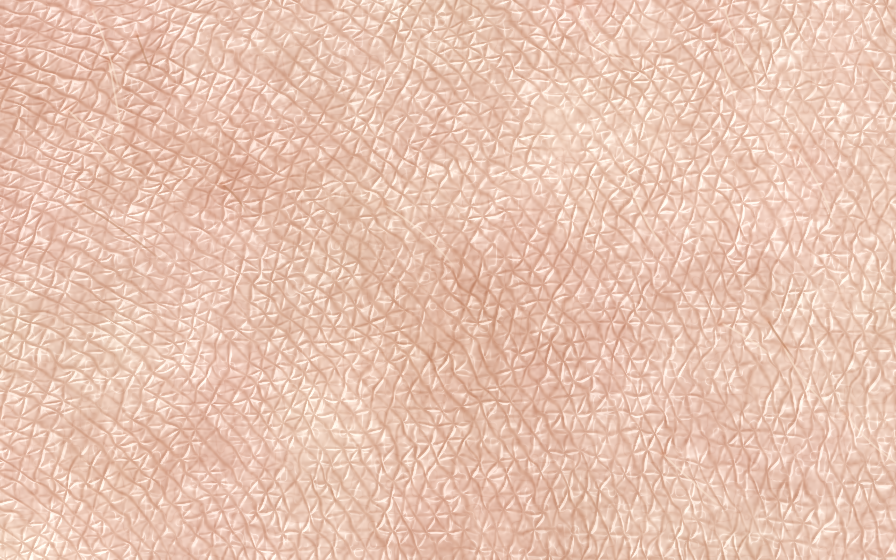
This texture is drawn by a Shadertoy shader. Its source:

```glsl
// Close-up of pale human skin: a net of fine furrows, moist glints, soft blotches and a few hairs.

float hash(vec2 p) {
    vec3 q = fract(vec3(p.xyx) * 0.1031);
    q += dot(q, q.yzx + 33.33);
    return fract((q.x + q.y) * q.z);
}

float noise(vec2 p) {
    vec2 i = floor(p), f = fract(p);
    f = f * f * (3.0 - 2.0 * f);
    return mix(mix(hash(i), hash(i + vec2(1, 0)), f.x),
               mix(hash(i + vec2(0, 1)), hash(i + vec2(1, 1)), f.x), f.y);
}

float fbm(vec2 p) {
    float sum = 0.0, amp = 0.5;
    for (int i = 0; i < 4; i++) {
        sum += amp * noise(p);
        p = mat2(1.6, 1.2, -1.2, 1.6) * p + 7.3;
        amp *= 0.5;
    }
    return sum / 0.9375;
}

vec2 wobble(vec2 p) {
    return vec2(noise(p), noise(p + 41.7)) - 0.5;
}

// Soft groove along every whole number of the phase
float groove(float phase, float width) {
    float d = abs(fract(phase + 0.5) - 0.5) / width;
    return exp(-d * d);
}

// Three furrow families that cross in shared, star-like nodes
float furrows(vec2 p) {
    vec2 q = p + 0.04 * wobble(p * 3.0) + 0.016 * wobble(p * 13.0) + 0.012 * wobble(p * 39.0);
    float arcs = length(q + vec2(0.5, 0.6)) * 37.0;
    float uprights = dot(q, vec2(32.0, -13.0));
    float a = groove(arcs, 0.13) * (0.55 + 0.7 * noise(p * 17.0));
    float b = groove(uprights, 0.12) * (0.3 + 0.8 * noise(p * 19.0 + 9.0));
    float c = groove(arcs - uprights, 0.11) * (0.1 + 0.8 * noise(p * 21.0 + 23.0));
    return max(a, max(b, c));
}

// Thin crooked creases from the mid level of a noise
float creases(vec2 p) {
    return pow(1.0 - abs(2.0 * noise(p) - 1.0), 5.0);
}

// Soft round area of light or shade
float blob(vec2 p, vec2 centre, vec2 size) {
    vec2 d = (p - centre) / size;
    return exp(-dot(d, d));
}

void mainImage(out vec4 fragColor, in vec2 fragCoord) {
    vec2 p = fragCoord / iResolution.y;
    float pixel = 1.0 / iResolution.y;

    // Broad light, shade and blush
    vec2 soft = p + 0.15 * wobble(p * 2.5);
    float light = blob(soft, vec2(1.12, 0.78), vec2(0.3, 0.25))
                + 1.1 * blob(soft, vec2(0.0, 0.08), vec2(0.3, 0.2))
                + 0.6 * blob(soft, vec2(0.6, 0.33), vec2(0.25, 0.12))
                + 0.7 * blob(soft, vec2(1.55, 0.65), vec2(0.2, 0.3));
    float shade = blob(soft, vec2(0.45, 0.74), vec2(0.24, 0.1))
                + blob(soft, vec2(0.83, 0.45), vec2(0.22, 0.17))
                + 0.7 * blob(soft, vec2(0.27, 0.2), vec2(0.16, 0.1))
                + 0.7 * blob(soft, vec2(0.88, 0.08), vec2(0.17, 0.16))
                + 0.5 * blob(soft, vec2(0.05, 0.85), vec2(0.25, 0.15));
    float blush = fbm(p * 5.0 + 3.0) - 0.5 + 0.2 * blob(p, vec2(0.0, 0.95), vec2(0.5, 0.4));

    vec3 skin = vec3(0.924, 0.794, 0.728);
    skin += light * vec3(0.026, 0.038, 0.036) - shade * vec3(0.036, 0.06, 0.074);
    skin += blush * vec3(0.0, -0.05, -0.025);
    skin += (fbm(p * 8.0 + 31.0) - 0.5) * vec3(0.055, 0.075, 0.085);

    // Furrows with walls lit from the upper left
    float depth = furrows(p);
    float slope = furrows(p + vec2(-0.0022, 0.0026)) - depth;
    float strength = 0.75 + 0.5 * fbm(p * 4.0 + 61.0);
    skin -= depth * strength * vec3(0.062, 0.102, 0.124);
    skin += slope * strength * vec3(0.045, 0.064, 0.07);

    // Short moist glints and fine grain on the raised cells
    float moist = smoothstep(0.2, 0.7, noise(p * 52.0 + 5.0));
    float glint = smoothstep(0.05, 0.4, slope) * moist
                + creases(p * 75.0) * moist * (1.0 - 0.6 * depth);
    skin += min(glint, 1.0) * vec3(0.085, 0.138, 0.16);
    skin -= creases(p * 66.0 + 80.0) * vec3(0.026, 0.046, 0.052);
    skin += (noise(p * 150.0) - 0.5) * vec3(0.055, 0.075, 0.08);

    // Scattered bent hairs, pale or brown, each with a tinted root
    for (int i = 0; i < 18; i++) {
        float id = float(i);
        vec2 root = vec2(hash(vec2(id, 1.0)) * 1.6, hash(vec2(id, 2.0)));
        float angle = -1.0 + 0.9 * (hash(vec2(id, 3.0)) - 0.5);
        float len = 0.07 + 0.15 * hash(vec2(id, 4.0));
        vec2 dir = vec2(cos(angle), sin(angle));
        vec2 d = p - root;
        float t = dot(d, dir) / len;
        float bend = 0.16 * len * (hash(vec2(id, 5.0)) - 0.5) * 4.0 * t * (1.0 - t);
        float across = abs(dot(d, vec2(-dir.y, dir.x)) - bend);
        float hair = (1.0 - smoothstep(0.0005, 0.0007 + 1.2 * pixel, across))
                   * smoothstep(0.0, 0.05, t) * (1.0 - smoothstep(0.6, 1.0, t));
        vec3 tint = mix(vec3(0.74, 0.53, 0.4), vec3(0.99, 0.91, 0.83), step(0.45, hash(vec2(id, 6.0))));
        skin = mix(skin, tint, 0.55 * hair);
        skin -= 0.7 * blob(p, root, vec2(0.007)) * vec3(0.03, 0.09, 0.12);
    }

    fragColor = vec4(clamp(skin, 0.0, 1.0), 1.0);
}
```
